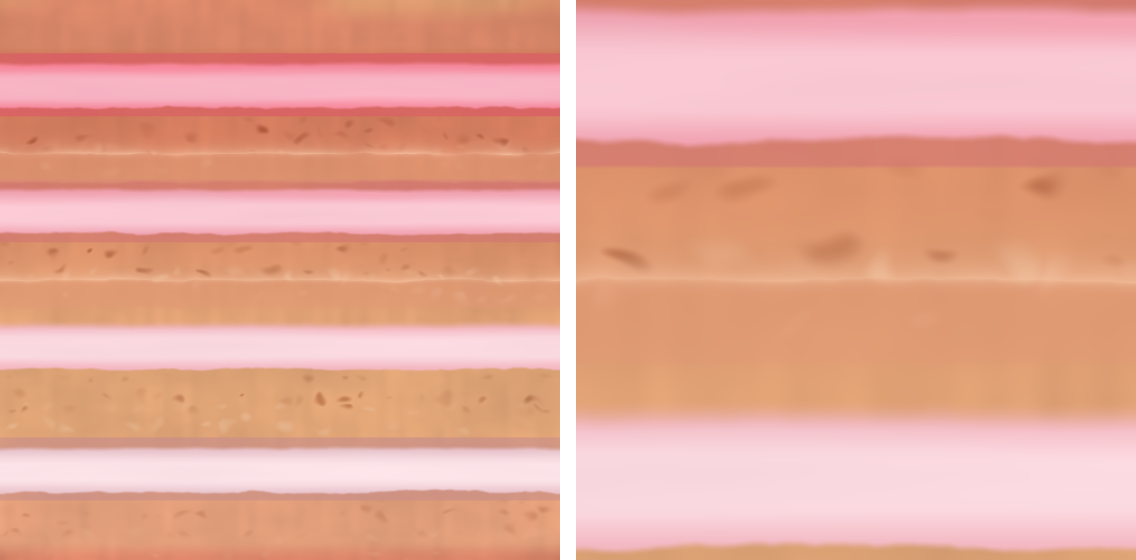
Left: the whole. Right: its middle third, enlarged.
Give the GLSL for this pattern, as a Shadertoy shader.

```glsl
// Layer cake cut in section: four soft cream bands between warm sponge, tiling sideways.
// Height gradients give the base colours; periodic value noise roughens the edges,
// and jittered cells scatter dark crumbs and pale pores through the sponge.

float hash(vec2 p) {
    vec3 q = fract(vec3(p.xyx) * 0.1031);
    q += dot(q, q.yzx + 33.33);
    return fract((q.x + q.y) * q.z);
}

// Value noise on an n.x by n.y grid, wrapping in x
float noise(vec2 uv, vec2 n) {
    vec2 p = uv * n, i = floor(p), f = fract(p);
    f = f * f * (3.0 - 2.0 * f);
    float x0 = mod(i.x, n.x), x1 = mod(i.x + 1.0, n.x);
    float low = mix(hash(vec2(x0, i.y)), hash(vec2(x1, i.y)), f.x);
    float high = mix(hash(vec2(x0, i.y + 1.0)), hash(vec2(x1, i.y + 1.0)), f.x);
    return mix(low, high, f.y);
}

float fbm(vec2 uv, vec2 n) {
    float sum = 0.0, amp = 0.53;
    for (int i = 0; i < 4; i++) {
        sum += amp * noise(uv, n);
        n *= 2.0;
        amp *= 0.5;
    }
    return sum;
}

// Soft, randomly turned ovals, about one in two cells
float flecks(vec2 uv, float n, float seed) {
    vec2 warp = vec2(noise(uv, vec2(40.0)), noise(uv + vec2(0.0, 3.0), vec2(40.0)));
    vec2 p = uv * n + 0.5 * warp;
    float mask = 0.0;
    for (int j = -1; j <= 1; j++)
    for (int k = -1; k <= 1; k++) {
        vec2 cell = floor(p) + vec2(j, k);
        vec2 id = vec2(mod(cell.x, n), cell.y) + seed;
        vec2 q = p - cell - 0.2 - 0.6 * vec2(hash(id), hash(id + 17.0));
        float a = 1.2 * (hash(id + 31.0) - 0.4);
        q = mat2(cos(a), -sin(a), sin(a), cos(a)) * q * vec2(0.8, 1.25);
        float size = mix(0.2, 0.48, hash(id + 47.0));
        float strength = smoothstep(0.4, 0.8, hash(id + 61.0));
        mask = max(mask, strength * (1.0 - smoothstep(0.1 * size, size, length(q))));
    }
    return mask;
}

float band(float x, float a, float b, float soft) {
    return smoothstep(a - soft, a + soft, x) * (1.0 - smoothstep(b - soft, b + soft, x));
}

// Sponge warms from golden low down to russet at the top
vec3 spongeColor(vec2 uv) {
    float v = uv.y;
    vec3 c = mix(vec3(0.87, 0.61, 0.47), vec3(0.87, 0.64, 0.46), smoothstep(0.1, 0.25, v));
    c = mix(c, vec3(0.85, 0.56, 0.41), smoothstep(0.36, 0.6, v));
    c = mix(c, vec3(0.83, 0.49, 0.37), smoothstep(0.6, 0.78, v));
    c = mix(c, vec3(0.85, 0.53, 0.41), smoothstep(0.9, 0.92, v));
    c = mix(c, vec3(0.86, 0.50, 0.40), 0.8 * (1.0 - smoothstep(0.0, 0.035, v)));
    float golden = smoothstep(0.5, 0.8, noise(uv, vec2(4.0, 9.0)));
    c = mix(c, vec3(0.87, 0.64, 0.45), 0.7 * golden * smoothstep(0.95, 1.0, v));
    c *= 0.94 + 0.12 * fbm(uv, vec2(7.0, 14.0));
    return c * (0.98 + 0.04 * noise(uv, vec2(60.0, 14.0)));
}

void mainImage(out vec4 fragColor, in vec2 fragCoord) {
    vec2 uv = fragCoord / iResolution.xy;
    vec3 col = spongeColor(uv);

    float clump = 0.35 + 0.65 * smoothstep(0.25, 0.6, noise(uv, vec2(9.0, 11.0)));
    float crumbs = clump * flecks(uv, 28.0, 5.0);
    float pores = clump * flecks(uv, 26.0, 90.0);
    float streaks = fbm(uv, vec2(3.0, 26.0));
    float ragged = fbm(uv, vec2(20.0, 8.0)) - 0.5;

    // Per layer, from the bottom up
    vec4 centers = vec4(0.161, 0.383, 0.622, 0.847);
    vec4 crumbAmount = vec4(0.35, 0.75, 0.8, 0.85);
    vec4 poreAmount = vec4(0.2, 0.55, 0.6, 0.3);
    vec4 rimAmount = vec4(0.9, 0.0, 0.8, 1.0);

    for (int i = 0; i < 4; i++) {
        float pink = pow(float(i) / 3.0, 1.4);
        float d = uv.y - centers[i];
        bool soft = i == 1;

        // Crumbs gather under the cream, pores deeper down
        float under = band(-d, 0.058, 0.115, 0.012);
        col = mix(col, col * vec3(0.78, 0.64, 0.56), under * crumbs * crumbAmount[i]);
        float deep = band(-d, 0.105, 0.16, 0.015);
        col = mix(col, vec3(0.92, 0.74, 0.60), deep * pores * poreAmount[i]);

        // Pale crease where two sponge sheets meet
        if (i > 1) {
            float s = -d - 0.122 + 0.009 * ragged;
            col = mix(col, vec3(0.88, 0.60, 0.46), 0.55 * band(s, 0.002, 0.05, 0.004));
            float glow = s < 0.0 ? exp(s / 0.009) : exp(-s / 0.003);
            glow *= 0.3 + 0.6 * noise(uv, vec2(22.0, 5.0));
            col = mix(col, vec3(0.96, 0.76, 0.63), glow);
        }

        // Stained rim, crisp on its outer edges
        vec3 rim = mix(vec3(0.79, 0.56, 0.53), vec3(0.85, 0.38, 0.39), pink);
        rim = mix(rim, col, 0.35 * noise(uv, vec2(8.0, 12.0)));
        col = mix(col, rim, rimAmount[i] * band(d, -0.0547, 0.058, 0.0015));

        // Cream: diffuse top, ragged bottom, pinker towards both edges
        float top = 1.0 - smoothstep(soft ? 0.026 : 0.033, soft ? 0.046 : 0.044, d + 0.006 * ragged);
        float bottom = smoothstep(-0.042, -0.036, d + 0.012 * ragged + (soft ? 0.003 : 0.0));
        vec3 edge = mix(vec3(0.91, 0.76, 0.79), vec3(0.96, 0.52, 0.60), pink);
        if (soft) edge = vec3(0.95, 0.71, 0.75);
        vec3 cream = mix(vec3(0.985, 0.89, 0.91), vec3(0.975, 0.71, 0.77), pink);
        float body = 1.0 - smoothstep(0.012, 0.043, abs(d + 0.004) + 0.016 * (streaks - 0.5));
        cream = mix(edge, cream, body) + 0.05 * (streaks - 0.5);
        col = mix(col, cream, top * bottom);
    }

    fragColor = vec4(clamp(col, 0.0, 1.0), 1.0);
}
```
